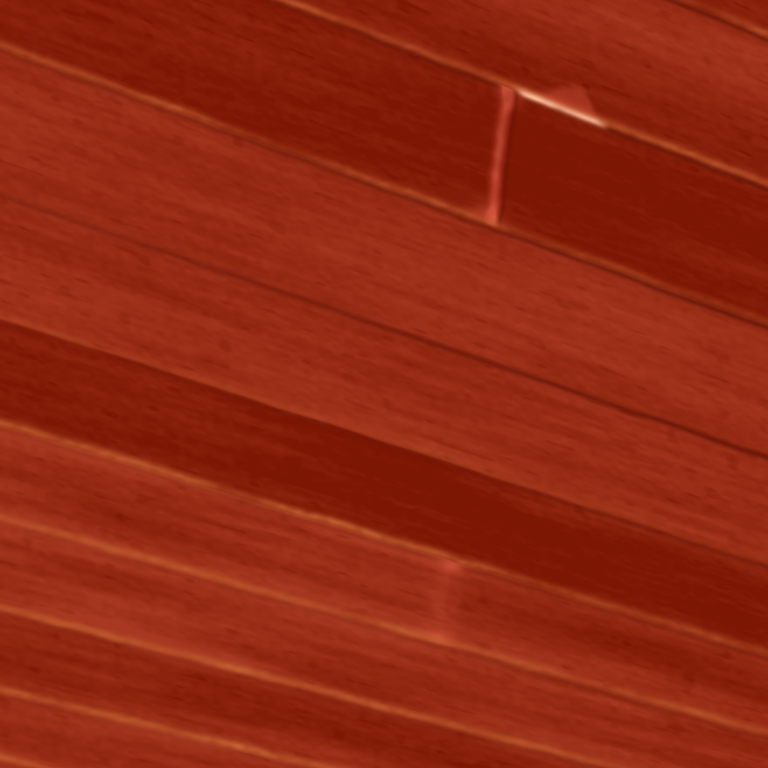
Reproduce this texture procedurally as a three.js fragment shader.

```glsl
#define FIRST_SEAM -0.354
#define SEAM_STEP 0.2239
#define SEAM_SHRINK 0.0084
#define SEAM_DROP 0.402
#define DROP_SHRINK 0.0202
#define SEAM_WIDTH 0.0045
#define GRAIN 0.62
#define JOINT_EVERY 4.0

varying vec2 vUv;

const vec3 DARK_WOOD = vec3(0.500, 0.100, 0.022);
const vec3 MID_WOOD = vec3(0.56, 0.147, 0.06);
const vec3 LIGHT_WOOD = vec3(0.625, 0.195, 0.105);
const vec3 GROOVE = vec3(0.36, 0.06, 0.01);
const vec3 RIDGE = vec3(0.74, 0.35, 0.18);
const vec3 FILLER = vec3(0.82, 0.33, 0.24);
const vec3 GLINT = vec3(0.95, 0.68, 0.54);

float hash(vec2 p) {
  p = fract(p * vec2(0.1031, 0.1137));
  p += dot(p, p.yx + 33.33);
  return fract((p.x + p.y) * p.x * 7.13);
}

float noise(vec2 p) {
  vec2 i = floor(p), f = fract(p);
  f = f * f * (3.0 - 2.0 * f);
  return mix(mix(hash(i), hash(i + vec2(1.0, 0.0)), f.x),
             mix(hash(i + vec2(0.0, 1.0)), hash(i + 1.0), f.x), f.y);
}

float line(float d, float width) {
  return exp(-d * d / (width * width));
}

// Height of seam k, measured down from the top edge
float seamY(float k, float x) {
  float left = FIRST_SEAM + SEAM_STEP * k - SEAM_SHRINK * k * k;
  left += 0.010 * sin((4.8 - k) * 1.05) * step(1.5, k);
  return left + (SEAM_DROP - DROP_SHRINK * k) * x;
}

// Plank colour; t runs from its upper seam to its lower one
vec3 plankColor(float k, float t, vec2 p, float pastJoint) {
  float near = smoothstep(3.0, 5.0, k);
  float contrast = mix(0.50, 0.22, smoothstep(4.0, 6.0, k));
  float tone = 0.58 - contrast * cos(2.0944 * (k - 1.0));
  tone -= 0.60 * smoothstep(0.30, 0.70, t) * step(k, 0.5);
  tone -= 0.16 * pastJoint;
  tone -= 0.20 * smoothstep(0.3, 1.0, p.x) * step(4.5, k);
  tone += near * (0.30 * smoothstep(0.55, 1.0, t) + 0.25 * smoothstep(0.3, 0.0, t));

  // Broad stains, long streaks and fine pores along the plank
  vec2 g = vec2(p.x, p.y - (SEAM_DROP - DROP_SHRINK * (k + t)) * p.x);
  g += vec2(k * 3.7 + 9.0, 2.0);
  float stain = noise(g * vec2(3.0, 17.0)) - 0.5;
  float streak = noise(g * vec2(6.0, 85.0)) - 0.5;
  float fiber = noise(g * vec2(24.0, 170.0)) - 0.5;
  float pore = noise(g * vec2(110.0, 200.0)) - 0.5;
  tone += GRAIN * ((0.75 + 0.35 * near) * stain + (0.55 + 0.3 * near) * streak);
  tone += GRAIN * (0.38 * fiber + 0.38 * pore);
  tone -= 0.28 * smoothstep(0.78, 0.96, noise(g * vec2(38.0, 115.0)));

  vec3 wood = mix(DARK_WOOD, MID_WOOD, clamp(tone * 2.0, -0.25, 1.0));
  return mix(wood, LIGHT_WOOD, clamp(tone * 2.0 - 1.0, 0.0, 1.5));
}

void main() {
  vec2 p = vec2(vUv.x, 1.0 - vUv.y);
  vec3 color = MID_WOOD;

  // Planks from the far edge to the near one
  for (int i = -1; i < 11; i++) {
    float k = float(i);
    float top = seamY(k, p.x);
    float t = (p.y - top) / (seamY(k + 1.0, p.x) - top);
    float d = p.y - top + 0.002 * (noise(vec2(p.x * 28.0, k * 5.0 + 8.0)) - 0.5);
    float below = smoothstep(-0.002, 0.002, d);

    // Slanted end joint, sharp far away and blurred nearby
    float hasJoint = 1.0 - step(0.5, abs(mod(k, JOINT_EVERY) - 1.0));
    hasJoint *= step(0.0, k);
    float sharp = hasJoint * step(k, 2.0);
    float jointX = 0.684 - 0.019 * k;
    float e = p.x - jointX + (0.024 - 0.002 * k) * t;
    e += 0.004 * (noise(vec2(p.y * 45.0, k)) - 0.5);
    float pastJoint = hasJoint * smoothstep(-0.003, 0.003, e);
    color = mix(color, plankColor(k, t, p, pastJoint), below);

    // Pale ridge over a dark groove; one seam is nearly all groove
    float ridge = 0.88 * (1.0 - exp(-0.7 * (k - 3.3) * (k - 3.3)));
    ridge *= 0.45 + 0.75 * noise(vec2(p.x * 13.0, k * 7.0 + 3.0));
    ridge *= 0.8 + 0.4 * noise(vec2(p.x * 90.0, p.y * 150.0));
    ridge *= 1.0 - 0.3 * smoothstep(0.55, 0.75, p.x);
    float groove = mix(0.80, 0.32, smoothstep(2.5, 4.5, k));
    groove *= mix(0.4, 1.0, p.x);
    color = mix(color, GROOVE, groove * line(d - 0.003, SEAM_WIDTH));
    color = mix(color, RIDGE, ridge * line(d + 0.004, SEAM_WIDTH * 1.35));

    // Filler in the joint, spreading at both ends
    float worn = 0.65 + 0.5 * noise(p * 70.0);
    float inside = below * smoothstep(1.04, 0.98, t);
    float strip = line(e + 0.004, mix(0.022, 0.007, sharp)) * mix(0.25, 0.78, sharp);
    float ends = line(t - 0.04, 0.08) * line(e, 0.013);
    ends += line(t - 0.95, 0.07) * line(e + 0.010, 0.020);
    float filler = clamp(strip + 0.65 * ends, 0.0, 0.95) * worn;
    color = mix(color, FILLER, hasJoint * inside * filler);
    color = mix(color, GROOVE, 0.4 * sharp * inside * line(e - 0.008, 0.003));

    // Smear and glint along the seam beside the sharp joint
    float u = (p.x - jointX) / 0.125;
    float peak = 0.04 * smoothstep(0.1, 0.72, u) * smoothstep(1.0, 0.72, u);
    float smear = smoothstep(-0.006, 0.012, d + peak) * smoothstep(0.003, -0.003, d);
    smear *= smoothstep(0.0, 0.2, u) * smoothstep(1.0, 0.8, u);
    color = mix(color, FILLER, 0.50 * sharp * smear * worn);
    float span = smoothstep(0.0, 0.15, u) * smoothstep(1.05, 0.9, u);
    color = mix(color, GLINT, 0.95 * sharp * span * line(d, 0.005) * worn);
  }

  gl_FragColor = vec4(color, 1.0);
}
```
